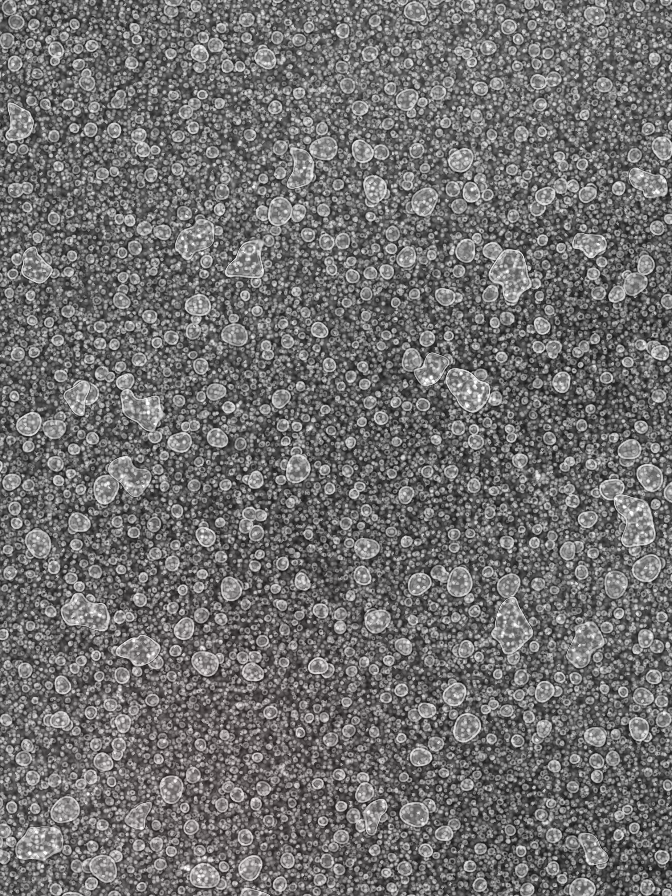
A WebGL 1 fragment shader for this texture:

```glsl
precision highp float;
uniform vec2 u_resolution;

#define GRAIN_SCALE 165.0
#define FILAMENT_SCALE 95.0
#define RIM_WIDTH 0.0012
#define RIM_TONE 0.86
#define BODY_TONE 0.53
#define BASE_TONE 0.27
#define HAZE 0.035
#define CONTRAST 1.06

vec2 hash2(vec2 cell) {
  vec3 q = fract(cell.xyx * vec3(0.1031, 0.1030, 0.0973));
  q += dot(q, q.yzx + 33.33);
  return fract((q.xx + q.yz) * q.zy);
}

// Cellular noise: distance to the nearest point, and its random value
vec2 cellular(vec2 p) {
  vec2 base = floor(p);
  vec2 nearest = vec2(8.0, 0.0);
  for (int y = -1; y <= 1; y++) {
    for (int x = -1; x <= 1; x++) {
      vec2 cell = base + vec2(float(x), float(y));
      vec2 h = hash2(cell + 11.0);
      float d = length(p - cell - h);
      if (d < nearest.x) nearest = vec2(d, fract(h.x * 7.0 + h.y * 13.0));
    }
  }
  return nearest;
}

// Scattered, slightly lopsided discs: signed distance and random strength
vec2 bubbles(vec2 p, float scale, float density, vec2 radii, float wobble) {
  vec2 q = p * scale;
  vec2 base = floor(q);
  vec2 nearest = vec2(8.0, 0.0);
  for (int y = -1; y <= 1; y++) {
    for (int x = -1; x <= 1; x++) {
      vec2 cell = base + vec2(float(x), float(y));
      vec2 place = hash2(cell + scale);
      vec2 kind = hash2(cell + scale + 57.0);
      if (kind.x < density) {
        vec2 v = q - cell - 0.1 - 0.8 * place;
        float angle = atan(v.y, v.x);
        float bulge = sin(2.0 * angle + 40.0 * place.x)
                    + 0.5 * sin(3.0 * angle + 40.0 * place.y);
        float r = mix(radii.x, radii.y, kind.y * kind.y) * (1.0 + wobble * bulge);
        float d = length(v) - r;
        if (d < nearest.x) nearest = vec2(d, fract(kind.y * 17.0));
      }
    }
  }
  return vec2(nearest.x / scale, nearest.y);
}

float band(float d, float width, float pixel) {
  return 1.0 - smoothstep(width * 0.4, width + 0.5 * pixel, abs(d));
}

// Glassy body, dark outline, bright rim and a fainter inner ring
float glaze(float tone, vec2 bubble, float body, float opacity, float glint, float pixel) {
  float d = bubble.x;
  float inside = 1.0 - smoothstep(-pixel, pixel, d);
  float strength = opacity * mix(0.6, 1.0, bubble.y) * glint;
  tone *= 1.0 - 0.3 * opacity * band(d - RIM_WIDTH, RIM_WIDTH, pixel);
  tone = mix(tone, body, inside * opacity * 0.72);
  tone = mix(tone, RIM_TONE - 0.1, 0.4 * strength * band(d + 4.5 * RIM_WIDTH, RIM_WIDTH, pixel));
  return mix(tone, RIM_TONE, strength * band(d + RIM_WIDTH, RIM_WIDTH, pixel));
}

void main() {
  vec2 p = gl_FragCoord.xy / u_resolution.x;
  float pixel = 1.0 / u_resolution.x;

  // Dense dark grain
  vec2 fine = cellular(p * GRAIN_SCALE);
  float dots = fine.y * (1.0 - smoothstep(0.15, 0.75, fine.x));
  vec2 coarse = cellular(p * FILAMENT_SCALE + 31.0);
  float filaments = smoothstep(0.4, 0.8, coarse.x);
  float tone = BASE_TONE + 0.48 * dots + 0.25 * (coarse.x - 0.5);

  // Broad haze and wavering coordinates from layered sines
  float haze = sin(p.x * 5.0 + 2.0 * sin(p.y * 4.0)) + sin(p.y * 7.0 - p.x * 3.0 + 1.0);
  tone += HAZE * (haze * 0.6 + smoothstep(0.8, 1.33, p.y));
  vec2 warp = sin(p.yx * 95.0 + 2.0 * sin(p * 63.0)) * 0.005;
  float glint = 0.8 + 0.2 * sin(p.x * 190.0 + 2.0 * sin(p.y * 170.0));

  // Faint mottled smears
  float smear = 1.0 - smoothstep(-0.015, 0.006, bubbles(p + warp * 1.5, 9.0, 0.45, vec2(0.12, 0.28), 0.25).x);
  tone += smear * (0.04 + 0.16 * filaments);

  // Bubbles from tiny to large, then irregular clumps
  float body = BODY_TONE + 0.45 * (dots - 0.2) + 0.12 * filaments;
  tone = glaze(tone, bubbles(p, 84.0, 0.75, vec2(0.2, 0.42), 0.06), tone + 0.02, 0.5, glint, pixel);
  tone = glaze(tone, bubbles(p, 47.0, 0.45, vec2(0.17, 0.32), 0.05), body - 0.04, 0.6, glint, pixel);
  tone = glaze(tone, bubbles(p, 32.0, 0.47, vec2(0.23, 0.38), 0.05), body, 0.85, glint, pixel);
  tone = glaze(tone, bubbles(p, 14.0, 0.38, vec2(0.17, 0.29), 0.1), body + 0.03, 0.95, glint, pixel);
  vec2 clump = bubbles(p + warp, 6.0, 0.42, vec2(0.11, 0.2), 0.24);
  tone = glaze(tone, clump, body + 0.22 * filaments, 0.95, glint, pixel);

  // Neutral grey with a trace of warmth low down
  tone = (tone - 0.46) * CONTRAST + 0.46;
  float warmth = exp(-14.0 * dot(p - vec2(0.33, 0.2), p - vec2(0.33, 0.2)));
  vec3 color = vec3(tone) + warmth * vec3(0.018, -0.006, -0.004);
  gl_FragColor = vec4(clamp(color, 0.0, 1.0), 1.0);
}
```
